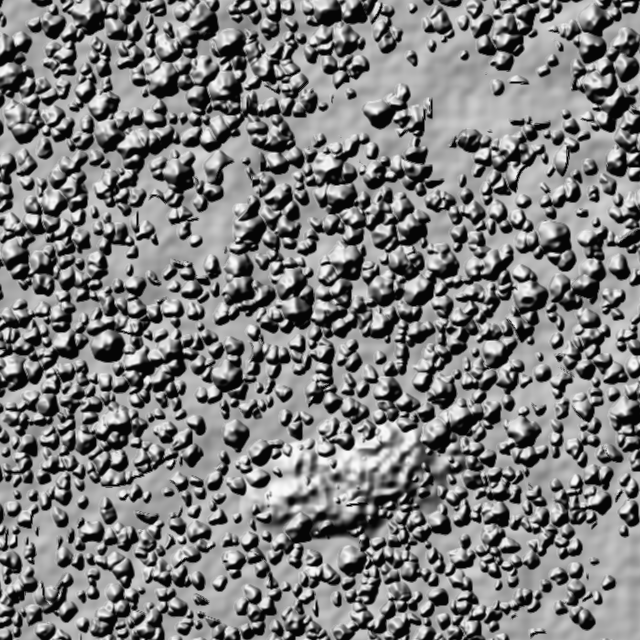
A Shadertoy shader for this texture:

```glsl
// Grey relief of a patchy tree canopy on open ground, lit from the upper left.

const vec2 LIGHT_HEADING = vec2(-0.60, 0.80);
const float LIGHT_ELEVATION = 0.76;   // radians
const float RELIEF_STEP = 0.0032;     // slope baseline, in canvas units
const float BLACK_LEVEL = 0.02;

// Integer hash giving two values in 0..1
vec2 hash2(vec2 cell, float seed) {
    uvec2 v = uvec2(ivec2(cell) + ivec2(int(seed) * 131 + 4096));
    v = v * 1664525u + 1013904223u;
    v.x += v.y * 1664525u;
    v.y += v.x * 1664525u;
    v ^= v >> 16u;
    v.x += v.y * 1664525u;
    v.y += v.x * 1664525u;
    v ^= v >> 16u;
    return vec2(v & 65535u) / 65535.0;
}

float valueNoise(vec2 p, float seed) {
    vec2 cell = floor(p);
    vec2 f = fract(p);
    f = f * f * (3.0 - 2.0 * f);
    float low = mix(hash2(cell, seed).x, hash2(cell + vec2(1, 0), seed).x, f.x);
    float high = mix(hash2(cell + vec2(0, 1), seed).x, hash2(cell + 1.0, seed).x, f.x);
    return mix(low, high, f.y);
}

// Tallest crown over p, from one jittered grid of domes
float crownLayer(vec2 p, float cells, float cover, float seed) {
    vec2 q = p * cells;
    vec2 home = floor(q);
    float tallest = 0.0;
    for (int y = -1; y <= 1; y++) {
        for (int x = -1; x <= 1; x++) {
            vec2 cell = home + vec2(x, y);
            vec2 jitter = hash2(cell, seed);
            vec2 kind = hash2(cell, seed + 1.0);
            if (kind.x > cover) continue;
            float radius = mix(0.32, 0.58, kind.y);
            vec2 d = (q - cell - 0.1 - 0.8 * jitter) / radius;
            float steepness = mix(1.5, 2.5, fract(kind.x * 37.0));
            tallest = max(tallest, steepness * radius * (1.0 - dot(d, d)));
        }
    }
    return tallest / cells;
}

// Rough rocky mound, zero outside its ellipse
float outcrop(vec2 p, vec2 centre, vec2 size) {
    vec2 d = (p - centre) / size;
    d.y -= 0.4 * d.x;
    float inside = smoothstep(1.1, 0.5, length(d) + 0.5 * valueNoise(p * 28.0, 20.0) - 0.25);
    float rock = 0.024 * valueNoise(p * 38.0, 21.0) + 0.012 * valueNoise(p * 80.0, 22.0);
    return inside * (0.012 + rock);
}

float surfaceHeight(vec2 p) {
    // Ragged crown outlines
    vec2 wobble = vec2(valueNoise(p * 70.0, 2.0), valueNoise(p * 70.0, 3.0)) - 0.5;
    vec2 q = p + 0.010 * wobble;

    // Woodland density, with big trees giving way to small ones lower down
    float density = 0.65 * valueNoise(p * 6.0, 4.0) + 0.35 * valueNoise(p * 13.0, 5.0);
    float wood = smoothstep(0.22, 0.62, density);
    float tall = smoothstep(0.15, 0.60, p.y + 0.3 * (valueNoise(p * 4.0, 6.0) - 0.5));

    float crowns = crownLayer(q, 21.0, wood * mix(0.12, 0.60, tall), 7.0);
    crowns = max(crowns, crownLayer(q, 34.0, 0.08 + 0.62 * wood, 9.0));
    crowns = max(crowns, crownLayer(q, 50.0, 0.06 + mix(0.62, 0.38, tall) * wood, 11.0));

    float leaves = 0.013 * (valueNoise(p * 100.0, 13.0) - 0.4);
    crowns += leaves * smoothstep(0.0, 0.014, crowns);

    float ground = 0.010 * valueNoise(p * 14.0, 14.0) + 0.0022 * valueNoise(p * 60.0, 15.0);
    return ground + max(crowns, outcrop(p, vec2(0.56, 0.25), vec2(0.17, 0.085)));
}

float hillshade(vec2 p, float span) {
    float h = surfaceHeight(p);
    vec2 slope = vec2(surfaceHeight(p + vec2(span, 0.0)),
                      surfaceHeight(p + vec2(0.0, span))) - h;
    vec3 normal = normalize(vec3(-slope / span, 1.0));
    vec3 light = vec3(cos(LIGHT_ELEVATION) * LIGHT_HEADING, sin(LIGHT_ELEVATION));
    return max(dot(normal, light), 0.0);
}

void mainImage(out vec4 fragColor, in vec2 fragCoord) {
    vec2 uv = fragCoord / iResolution.y;

    // Four samples soften creases and shadow edges
    float shade = 0.0;
    for (int i = 0; i < 4; i++) {
        vec2 offset = vec2(i & 1, i >> 1) - 0.5;
        shade += 0.25 * hillshade(uv + 0.0018 * offset, RELIEF_STEP);
    }
    fragColor = vec4(vec3(mix(BLACK_LEVEL, 0.98, shade)), 1.0);
}
```
